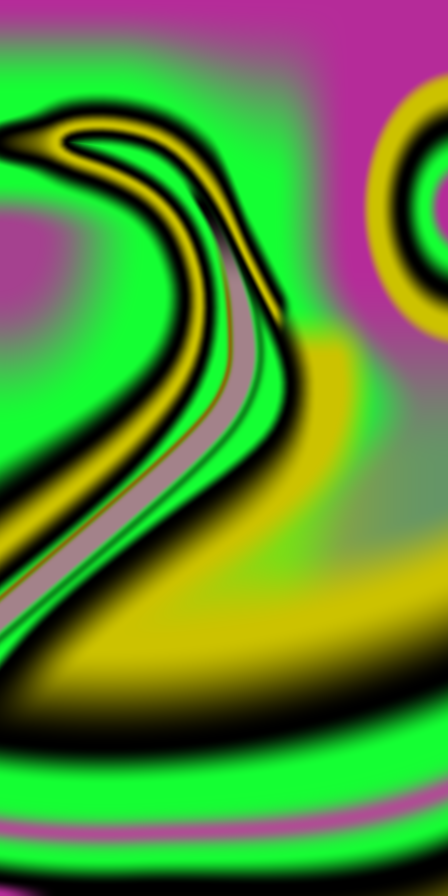
Reproduce this background procedurally as a Shadertoy shader.

```glsl
const vec3 GREEN = vec3(0.08, 1.0, 0.20);
const vec3 GOLD = vec3(0.80, 0.76, 0.0);
const vec3 MAGENTA = vec3(0.71, 0.17, 0.60);
const vec3 MAUVE = vec3(0.64, 0.51, 0.54);
const vec3 BRONZE = vec3(0.52, 0.43, 0.04);
const vec2 EYE_CENTER = vec2(1.03, 1.536);
const float EYE_STRETCH = 1.4;
const int CURVE_STEPS = 5;
const int FOLD_COUNT = 22;
const int CORE_COUNT = 11;

// Control points of the folded ribbon and of its pale core
const vec2 FOLD[FOLD_COUNT] = vec2[](
    vec2(-0.156, 0.581), vec2(0.0, 0.706), vec2(0.182, 0.854), vec2(0.333, 0.995),
    vec2(0.45, 1.16), vec2(0.475, 1.333), vec2(0.437, 1.479), vec2(0.365, 1.576),
    vec2(0.26, 1.635), vec2(0.143, 1.672), vec2(0.156, 1.698), vec2(0.26, 1.703),
    vec2(0.378, 1.667), vec2(0.469, 1.557), vec2(0.552, 1.393), vec2(0.646, 1.206),
    vec2(0.651, 1.088), vec2(0.586, 0.984), vec2(0.333, 0.805), vec2(0.104, 0.62),
    vec2(-0.026, 0.464), vec2(-0.208, 0.281));
const vec2 CORE[CORE_COUNT] = vec2[](
    vec2(-0.104, 0.536), vec2(0.0, 0.625), vec2(0.333, 0.909), vec2(0.448, 1.016),
    vec2(0.51, 1.089), vec2(0.544, 1.172), vec2(0.544, 1.258), vec2(0.529, 1.362),
    vec2(0.49, 1.479), vec2(0.43, 1.583), vec2(0.40, 1.63));

float fall(float a, float b, float x) { return 1.0 - smoothstep(a, b, x); }

float bell(float x, float width) { return exp(-x * x / (width * width)); }

// hit: x = distance, y = side of the nearest piece, z = crossing parity
void measureCurve(vec2 p, vec2 c0, vec2 c1, vec2 c2, inout vec3 hit) {
    vec2 start = 0.5 * (c0 + c1), end = 0.5 * (c1 + c2), a = start;
    for (int i = 1; i <= CURVE_STEPS; i++) {
        float t = float(i) / float(CURVE_STEPS);
        vec2 b = mix(mix(start, c1, t), mix(c1, end, t), t);
        vec2 ab = b - a, ap = p - a;
        float d = length(ap - ab * clamp(dot(ap, ab) / dot(ab, ab), 0.0, 1.0));
        float side = ab.x * ap.y - ab.y * ap.x;
        if (d < hit.x) hit.xy = vec2(d, sign(side));
        if ((a.y > p.y) != (b.y > p.y) && (side > 0.0) == (ab.y > 0.0)) hit.z = -hit.z;
        a = b;
    }
}

// Magenta clouds over green
vec3 backdrop(vec2 p) {
    float top = fall(0.0, 0.21 + 0.21 * smoothstep(0.26, 0.65, p.x), 2.0 - p.y);
    float shore = 0.70 + 0.17 * bell(p.y - 1.10, 0.18);
    float right = smoothstep(-0.09, 0.08, p.x - shore) * mix(0.5, 1.0, smoothstep(0.96, 1.4, p.y));
    float rise = p.y - 1.466;
    float left = 0.9 * fall(0.25, 1.0, length(vec2(p.x / 0.326, rise / (rise < 0.0 ? 0.417 : 0.13))));
    return mix(GREEN, MAGENTA, 1.0 - (1.0 - top) * (1.0 - right) * (1.0 - left));
}

// Nested rings at the right border
vec3 addEye(vec3 color, vec2 p) {
    float r = length((p - EYE_CENTER) / vec2(1.0, EYE_STRETCH));
    vec3 rings = GOLD * smoothstep(0.135, 0.182, r);
    rings += mix(MAGENTA, GREEN, smoothstep(0.045, 0.08, r)) * fall(0.085, 0.132, r);
    return mix(color, rings, fall(0.192, 0.225, r));
}

// Gold stripe with a dark rim around the fold
vec3 addStripe(vec3 color, vec2 p, float d) {
    float tip = fall(0.0, 0.156, p.x) * bell(p.y - 1.682, 0.047);
    float width = 0.052 + 0.09 * fall(0.75, 1.375, p.y) + 0.105 * tip
                - 0.018 * smoothstep(0.47, 0.56, p.x);
    float q = d / width;
    return color * smoothstep(1.0, 1.9, q) + GOLD * smoothstep(0.0, 0.4, q) * fall(0.4, 1.0, q);
}

// Broad gold slope between the fold and the floor
vec3 goldSlope(vec3 color, vec2 p, float d, float height) {
    float nearFold = fall(0.11, 0.20, d) * fall(1.2, 1.32, p.y);
    float nearFloor = fall(0.23, 0.39, height);
    float wedge = 0.75 * fall(0.45, 1.0, p.x) * fall(0.95, 1.1, p.y);
    float gold = 1.0 - (1.0 - nearFold) * (1.0 - nearFloor) * (1.0 - wedge);
    float ramp = mix(0.12, 0.06, smoothstep(0.8, 1.14, p.y));
    return mix(color, GOLD, gold) * smoothstep(0.0, ramp, d) * smoothstep(0.0, 0.22, height);
}

// Curved bands along the bottom
vec3 floorBands(vec2 p, float depth) {
    float d = depth / (1.0 + 0.3 * smoothstep(0.3, 1.0, p.x));
    vec3 color = mix(GREEN, mix(MAGENTA, MAUVE, 0.4), bell(d - 0.195, 0.028));
    color *= smoothstep(0.0, 0.085, d) * fall(0.25, 0.31, d);
    color += GOLD * 0.5 * p.x * smoothstep(0.32, 0.40, d);
    return color + MAGENTA * fall(0.0, 0.13, p.x) * smoothstep(0.31, 0.345, d);
}

// Green inside of the fold with its pale core
vec3 foldInside(vec2 p, float d, vec3 core) {
    float halfWidth = mix(0.027, 0.011, smoothstep(1.2, 1.5, p.y));
    float leftSide = step(0.0, core.y);
    vec3 color = GREEN * smoothstep(0.0, 0.03, d);
    color *= 1.0 - 0.45 * (1.0 - leftSide) * bell(core.x - halfWidth - 0.012, 0.01);
    vec3 pale = MAUVE * fall(1.36, 1.54, p.y);
    color = mix(color, pale, fall(halfWidth - 0.008, halfWidth + 0.008, core.x) * fall(1.54, 1.6, p.y));
    float line = leftSide * bell(core.x - halfWidth - 0.003, 0.007) * fall(1.3, 1.5, p.y);
    return mix(color, BRONZE, line);
}

void mainImage(out vec4 fragColor, in vec2 fragCoord) {
    vec2 p = fragCoord / iResolution.xy * vec2(1.0, 2.0);
    vec3 fold = vec3(9.0, 1.0, 1.0), core = fold;
    for (int i = 0; i < FOLD_COUNT; i++)
        measureCurve(p, FOLD[i], FOLD[(i + 1) % FOLD_COUNT], FOLD[(i + 2) % FOLD_COUNT], fold);
    for (int i = 0; i < CORE_COUNT - 2; i++)
        measureCurve(p, CORE[i], CORE[i + 1], CORE[i + 2], core);

    float bend = max(p.x - 0.333, 0.0), offset = p.x - 0.234;
    float slopeEdge = 0.602 + 0.8 * p.x + 2.15 * bend * bend;
    float height = p.y - 0.333 - 0.27 * offset * offset;

    vec3 base = addEye(backdrop(p), p);
    vec3 slope = addEye(goldSlope(base, p, fold.x, height), p);
    vec3 color = mix(addStripe(base, p, fold.x), slope, smoothstep(-0.05, 0.05, slopeEdge - p.y));
    if (height < 0.0) color = floorBands(p, -height);
    if (fold.z < 0.0) color = foldInside(p, fold.x, core);
    fragColor = vec4(clamp(color, 0.0, 1.0), 1.0);
}
```
